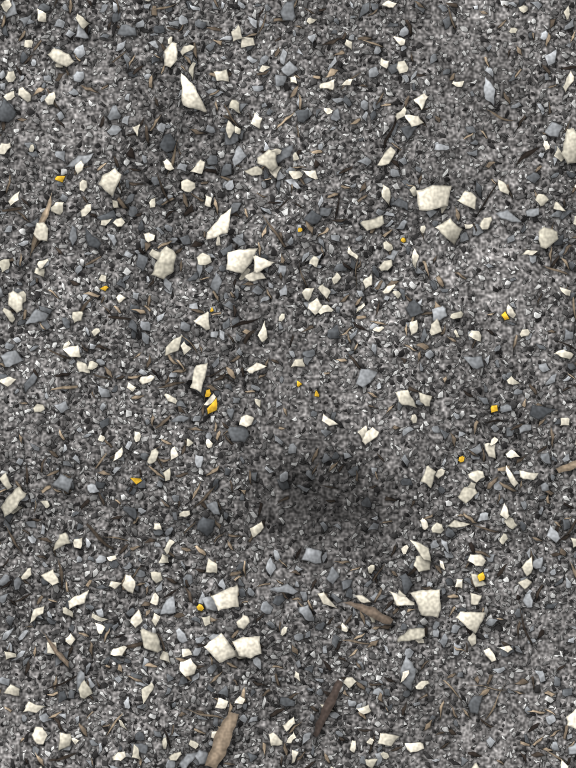
Reproduce this texture procedurally as a Shadertoy shader.

```glsl
// Damp dark soil strewn with gravel chips, bark splinters, twigs and pale stones.

const float TAU = 6.2831853;
const vec2 LIGHT = vec2(-0.5, 0.866);      // direction towards the light
const float SHADOW = 0.62;                 // depth of the contact shadows
const float EXPOSURE = 1.10;
const vec3 SOIL = vec3(0.46, 0.45, 0.445);
const vec3 CHIP_DARK = vec3(0.15, 0.145, 0.145);
const vec3 CHIP_LIGHT = vec3(0.76, 0.76, 0.75);
const vec3 SLATE_DARK = vec3(0.29, 0.30, 0.31);
const vec3 SLATE_LIGHT = vec3(0.66, 0.67, 0.68);
const vec3 BARK_DARK = vec3(0.16, 0.14, 0.13);
const vec3 BARK_LIGHT = vec3(0.68, 0.61, 0.52);
const vec3 STONE_DARK = vec3(0.70, 0.68, 0.62);
const vec3 STONE_LIGHT = vec3(0.93, 0.90, 0.83);
const vec3 PELLET = vec3(0.90, 0.72, 0.24);
const vec2 DAMP_CENTRE = vec2(0.43, 0.35);

vec4 hash4(vec2 p) {
    vec4 q = fract(p.xyxy * vec4(0.1031, 0.1030, 0.0973, 0.1099));
    q += dot(q, q.wzxy + 33.33);
    return fract((q.xxyz + q.yzzw) * q.zywx);
}

float cornerSlope(vec2 corner, vec2 offset) {
    float a = TAU * hash4(corner).x;
    return dot(vec2(cos(a), sin(a)), offset);
}

float gradientNoise(vec2 p) {
    vec2 i = floor(p), f = p - i;
    vec2 u = f * f * f * (f * (f * 6.0 - 15.0) + 10.0);
    vec2 e = vec2(1.0, 0.0);
    float low = mix(cornerSlope(i, f), cornerSlope(i + e, f - e), u.x);
    float high = mix(cornerSlope(i + e.yx, f - e.yx), cornerSlope(i + 1.0, f - 1.0), u.x);
    return mix(low, high, u.y);
}

// Share of chips that stay, lower on the dusty patches
float crowding(vec2 uv) {
    return mix(1.0, 0.5, smoothstep(0.0, 0.35, gradientNoise(uv * 4.5 + 3.7)));
}

// Distance to an irregular convex chip, stretched along x
float chipDistance(vec2 p, float radius, float stretch, vec4 h) {
    float d = -1.0;
    for (int i = 0; i < 6; i++) {
        float k = float(i);
        float a = (k + 0.7 * h.x * sin(k * 2.4 + h.y * TAU)) * TAU / 6.0;
        vec2 n = vec2(cos(a), sin(a) * stretch);
        float reach = radius * (0.85 + 0.25 * sin(h.z * 40.0 + k * (2.0 + 9.0 * h.w)));
        d = max(d, (dot(p, n) - reach) / length(n));
    }
    return d;
}

// Lays one jittered grid of shaded chips over the colour
void scatter(inout vec3 col, vec2 uv, float cells, float cover, float stretch, vec3 dark, vec3 light) {
    vec2 g = uv * cells, home = floor(g);
    float edge = 0.7 * cells / iResolution.y;
    for (int k = 0; k < 9; k++) {
        vec2 id = home + vec2(k % 3, k / 3) - 1.0;
        vec4 place = hash4(id + cells * 3.17);
        if (place.w > cover * crowding((id + 0.5) / cells)) continue;
        vec4 shape = hash4(id + cells * 5.43 + 71.0);
        vec4 look = hash4(id + cells * 2.29 + 137.0);

        vec2 p = g - id - mix(vec2(0.15), vec2(0.85), place.xy);
        float radius = mix(0.25, 0.5, place.z);
        float a = TAU * look.x, c = cos(a), s = sin(a);
        float longness = stretch * mix(0.8, 1.4, look.y);
        float d = chipDistance(mat2(c, -s, s, c) * p, radius, longness, shape);

        // Contact shadow, deeper on the side away from the light
        float side = 0.6 - 0.4 * dot(p, LIGHT) / (length(p) + 0.01);
        float halo = exp(-max(d, 0.0) * sqrt(longness) / (0.3 * radius));
        col *= 1.0 - SHADOW * side * halo;

        // Tilted face with a worn, darker rim
        vec3 face = mix(dark, light, look.z);
        vec2 tilt = LIGHT + 1.2 * (look.yw - 0.5);
        face *= 1.0 + 0.22 * dot(p, tilt) / radius;
        face *= mix(0.78, 1.03, smoothstep(0.0, 0.16 * radius, -d));
        col = mix(col, face, smoothstep(edge, -edge, d));
    }
}

void mainImage(out vec4 fragColor, in vec2 fragCoord) {
    vec2 uv = fragCoord / iResolution.y;
    vec2 warp = vec2(gradientNoise(uv * 30.0), gradientNoise(uv * 30.0 + 47.0));
    vec2 bent = uv + 0.006 * warp;
    vec2 rough = uv + 0.0022 * vec2(gradientNoise(uv * 95.0), gradientNoise(uv * 95.0 + 19.0));
    float grit = gradientNoise(uv * 240.0 + 11.0);
    float crumbs = gradientNoise(uv * 115.0 + 5.0);

    // Gritty soil and fine rubble
    vec3 col = SOIL * (1.0 + 0.55 * grit + 0.4 * crumbs + 0.3 * gradientNoise(uv * 32.0));
    scatter(col, rough, 150.0, 0.8, 1.3, CHIP_DARK, CHIP_LIGHT);
    scatter(col, rough, 92.0, 0.65, 1.5, CHIP_DARK, CHIP_LIGHT);
    scatter(col, rough, 56.0, 0.35, 1.4, SLATE_DARK, SLATE_LIGHT);

    // Bark splinters and bent twigs
    scatter(col, rough, 48.0, 0.42, 3.5, BARK_DARK, BARK_LIGHT);
    scatter(col, bent, 21.0, 0.22, 11.0, BARK_DARK, BARK_LIGHT);

    // Damp hollow and broad tonal drift
    vec2 toDamp = (uv - DAMP_CENTRE) * vec2(0.8, 1.2) + 0.03 * warp;
    col *= 1.0 - 0.42 * exp(-dot(toDamp, toDamp) / 0.009);
    col *= 1.0 + 0.25 * gradientNoise(uv * 7.0 + 21.0);

    // Larger stones, wood pieces and stray pellets
    scatter(col, rough, 31.0, 0.13, 1.3, SLATE_DARK, SLATE_LIGHT);
    scatter(col, rough, 43.0, 0.19, 1.3, STONE_DARK, STONE_LIGHT);
    scatter(col, rough, 9.0, 0.07, 6.0, BARK_DARK * 2.2, BARK_LIGHT);
    scatter(col, rough, 22.0, 0.14, 1.3, STONE_DARK, STONE_LIGHT);
    scatter(col, uv, 71.0, 0.004, 1.0, PELLET * 0.85, PELLET);

    // Surface grain over everything
    col *= EXPOSURE * (1.0 + 0.22 * grit + 0.14 * crumbs);
    fragColor = vec4(clamp(col, 0.0, 1.0), 1.0);
}
```
